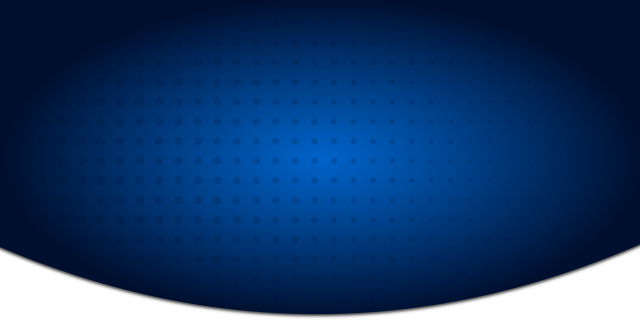
A Shadertoy shader for this background:

```glsl
// Blue elliptical glow with a halftone dot grid above a white, shadowed curve.

// Lengths are in canvas heights, origin at the lower left.
const vec3 GLOW_COLOR = vec3(0.0, 0.385, 0.78);
const vec3 NAVY_COLOR = vec3(0.0, 0.058, 0.18);
const vec3 PAPER_COLOR = vec3(1.0);
const vec2 GLOW_CENTER = vec2(1.01, 0.505);
const vec2 GLOW_RADII = vec2(1.0, 0.5);
const float GLOW_FALLOFF = 1.1;

const vec2 DOT_SPACING = vec2(0.0608, 0.0614);
const vec2 DOT_ORIGIN = vec2(0.679, 0.620);
const float DOT_RADIUS_LEFT = 0.0169;
const float DOT_SHRINK = 0.0069;
const float DOT_OPACITY = 0.18;

const float CURVE_CENTER = 0.99;
const float CURVE_BOTTOM = 0.018;
const float CURVE_BEND = 0.214;
const float SHADOW_WIDTH = 0.008;
const float SHADOW_OPACITY = 0.62;

// Coverage of a shape from its signed distance, negative inside.
float coverage(float dist, float pixel) {
    return 1.0 - smoothstep(-0.75 * pixel, 0.75 * pixel, dist);
}

vec3 glow(vec2 p) {
    float radius = length((p - GLOW_CENTER) / GLOW_RADII);
    return mix(GLOW_COLOR, NAVY_COLOR, pow(min(radius, 1.0), GLOW_FALLOFF));
}

// Dots shrink steadily from left to right.
float dotDistance(vec2 p) {
    vec2 cell = round((p - DOT_ORIGIN) / DOT_SPACING);
    vec2 center = DOT_ORIGIN + cell * DOT_SPACING;
    float radius = max(DOT_RADIUS_LEFT - DOT_SHRINK * center.x, 0.0);
    return length(p - center) - radius;
}

// Approximate distance to the parabola, positive above it.
float curveDistance(vec2 p) {
    float offset = p.x - CURVE_CENTER;
    float slope = 2.0 * CURVE_BEND * offset;
    float height = CURVE_BOTTOM + CURVE_BEND * offset * offset;
    return (p.y - height) / sqrt(1.0 + slope * slope);
}

void mainImage(out vec4 fragColor, in vec2 fragCoord) {
    float pixel = 1.0 / iResolution.y;
    vec2 p = fragCoord * pixel;

    // Glow and dots
    vec3 color = glow(p);
    color = mix(color, NAVY_COLOR, DOT_OPACITY * coverage(dotDistance(p), pixel));

    // White sheet with the shadow cast on it
    float edge = curveDistance(p);
    float depth = min(edge, 0.0) / SHADOW_WIDTH;
    vec3 paper = PAPER_COLOR * (1.0 - SHADOW_OPACITY * exp(-depth * depth));
    color = mix(color, paper, coverage(edge, pixel));

    fragColor = vec4(color, 1.0);
}
```
